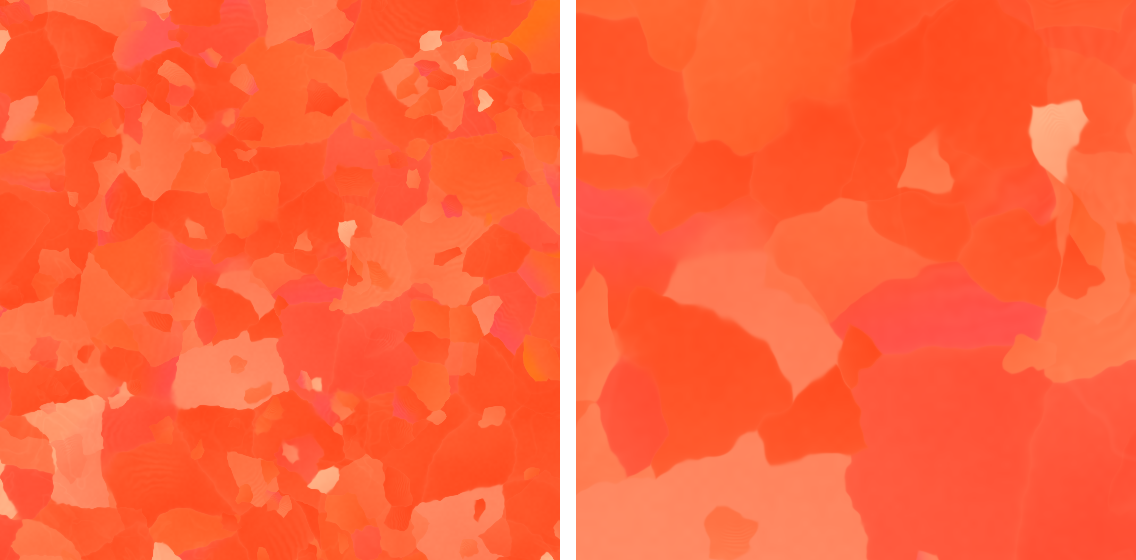
Left, the full canvas; right, a detail of the centre.
Give the GLSL for this texture, as a Shadertoy shader.

```glsl
const float TAU = 6.28318;
const vec3 SCARLET = vec3(1.0, 0.328, 0.155);
const vec3 CORAL = vec3(1.0, 0.34, 0.23);
const vec3 ORANGE = vec3(1.0, 0.40, 0.19);
const vec3 PEACH = vec3(1.0, 0.46, 0.28);
const vec3 SALMON = vec3(1.0, 0.52, 0.37);
const vec3 CREAM = vec3(1.0, 0.67, 0.50);
const vec3 AMBER = vec3(1.0, 0.45, 0.06);
const vec3 ROSE = vec3(1.0, 0.31, 0.34);

vec3 hash3(vec2 p, float seed) {
    vec3 q = fract(vec3(p.xyx + seed * 17.3) * vec3(0.1031, 0.1030, 0.0973));
    q += dot(q, q.yxz + 33.33);
    return fract((q.xxy + q.yzz) * q.zyx);
}

float noise(vec2 p) {
    vec2 i = floor(p), f = fract(p);
    f = f * f * (3.0 - 2.0 * f);
    float low = mix(hash3(i, 0.0).x, hash3(i + vec2(1, 0), 0.0).x, f.x);
    float high = mix(hash3(i + vec2(0, 1), 0.0).x, hash3(i + 1.0, 0.0).x, f.x);
    return mix(low, high, f.y);
}

float fbm(vec2 p) {
    return 0.55 * noise(p) + 0.3 * noise(p * 2.1 + 7.0) + 0.15 * noise(p * 4.3 + 19.0);
}

vec2 warp(vec2 p, float frequency, float amount) {
    vec2 n = vec2(noise(p * frequency + 3.0), noise(p * frequency + 51.0));
    return p + amount * (n - 0.5);
}

// Flat pigment with a gentle gradient, an occasional accent and faint ridges
vec3 stoneColor(vec3 rnd, vec2 local, float lightness) {
    float tone = pow(rnd.x, lightness);
    vec3 color = mix(SCARLET, CORAL, step(0.42, tone));
    color = mix(color, ORANGE, step(0.56, tone));
    color = mix(color, PEACH, step(0.76, tone));
    color = mix(color, SALMON, step(0.93, tone));
    color = mix(color, CREAM, step(0.975, tone));

    vec2 dir = vec2(cos(TAU * rnd.y), sin(TAU * rnd.y));
    float slope = clamp(dot(local, dir), -0.6, 0.6);
    color.gb += slope * vec2(0.05, 0.05);

    float accent = 0.7 * smoothstep(-0.1, 0.45, slope);
    color = mix(color, AMBER, accent * step(rnd.z, 0.08));
    color = mix(color, ROSE, accent * step(0.92, rnd.z));

    float ridged = step(0.75, fract(rnd.z * 7.0)) * smoothstep(0.5, 0.1, length(local - 0.15 * dir));
    color.gb += 0.014 * ridged * sin(70.0 * length(local + 0.7 * dir));
    return color;
}

// Weighted cells blended by a soft minimum; returns premultiplied colour
vec4 stones(vec2 p, float scale, float presence, float lightness, float softness, float seed) {
    vec2 q = p * scale;
    vec2 home = floor(q);
    float sharpness = mix(1900.0 / scale, 13.0, softness);
    float nearest = 9.0, second = 9.0, total = 0.0;
    vec4 sum = vec4(0.0);
    for (int y = -2; y <= 2; y++) {
        for (int x = -2; x <= 2; x++) {
            vec2 cell = home + vec2(x, y);
            vec3 place = hash3(cell, seed);
            vec3 rnd = hash3(cell, seed + 5.0);
            vec2 local = q - cell - 0.1 - 0.8 * place.xy;
            vec2 stretch = mix(vec2(0.85, 1.15), vec2(1.15, 0.85), rnd.y);
            float d = length(local * stretch) - 0.4 * place.z;

            float cluster = smoothstep(0.3, 0.7, noise(cell / scale * 4.0 + seed));
            float shown = presence * mix(0.3, 1.7, cluster);
            float alpha = step(fract(rnd.z * 13.7 + place.x), shown);
            alpha *= mix(0.65, 1.0, step(0.3, rnd.y));
            alpha = presence < 1.0 ? alpha : 1.0;

            float lowest = min(nearest, d);
            float keep = exp(sharpness * (lowest - nearest));
            float weight = exp(sharpness * (lowest - d));
            vec4 paint = vec4(stoneColor(rnd, local, lightness), 1.0) * alpha;
            sum = sum * keep + paint * weight;
            total = total * keep + weight;
            second = min(second, max(nearest, d));
            nearest = lowest;
        }
    }
    vec4 result = sum / total;
    // Pale rim along every seam, widest where the stones melt together
    float rim = exp(-mix(30.0, 12.0, softness) * (second - nearest));
    result.rgb = mix(result.rgb, SALMON * result.a, 0.2 * rim);
    return result;
}

vec3 over(vec3 base, vec4 layer) {
    return base * (1.0 - layer.a) + layer.rgb;
}

void mainImage(out vec4 fragColor, in vec2 fragCoord) {
    vec2 uv = fragCoord / iResolution.y;

    // Wavy outlines with finely chipped edges
    vec2 p = warp(warp(uv, 10.0, 0.035), 75.0, 0.007);
    p = warp(p, 150.0, 0.003);
    float softness = smoothstep(0.55, 0.8, noise(uv * 7.0 + 31.0));
    float softDetail = smoothstep(0.6, 0.9, noise(uv * 13.0 + 77.0));

    // Large stones, then medium pieces, then clustered chips and flakes
    vec3 color = stones(p, 6.5, 1.0, 1.1, softness, 1.0).rgb;
    color = over(color, stones(p, 10.5, 0.42, 1.0, softDetail, 2.0));
    color = over(color, stones(p, 20.0, 0.19, 0.75, softDetail, 3.0));
    color = over(color, stones(p, 36.0, 0.06, 0.55, softDetail, 4.0));

    // Cloudy pigment, fine veins and grain
    color.gb += (fbm(uv * 14.0) - 0.5) * vec2(0.05, 0.04);
    float vein = 1.0 - abs(2.0 * fbm(warp(uv, 20.0, 0.05) * 22.0) - 1.0);
    color.gb += 0.02 * smoothstep(0.88, 1.0, vein) * smoothstep(0.4, 0.7, noise(uv * 9.0));
    color.gb += (noise(uv * 200.0) - 0.5) * 0.012;
    fragColor = vec4(clamp(color, 0.0, 1.0), 1.0);
}
```
